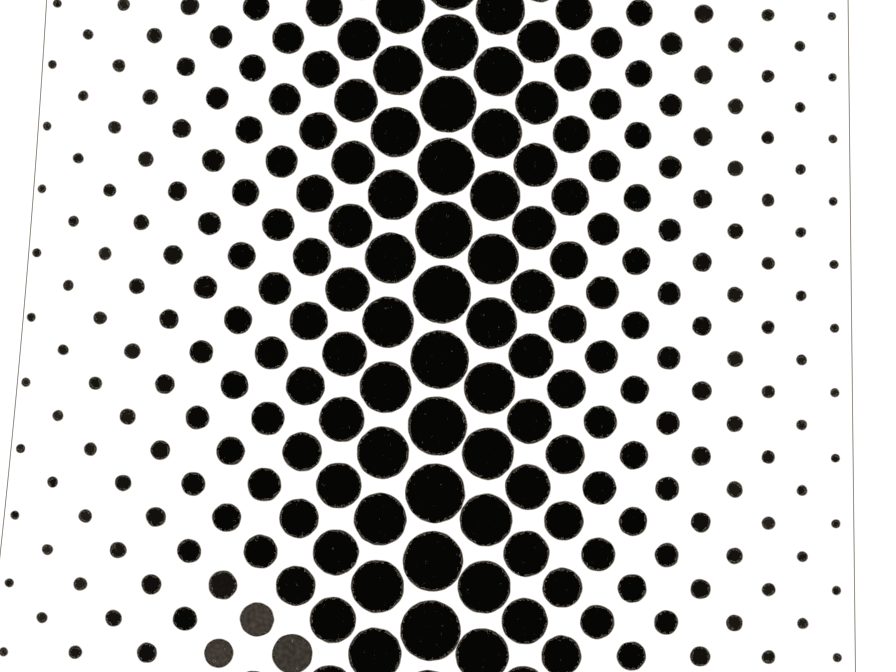
A WebGL 2 fragment shader for this pattern:

```glsl
#version 300 es
precision highp float;
// Halftone sheet: a tilted lattice of worn ink dots, swelling toward a central column.

uniform vec2 u_resolution;
out vec4 fragColor;

// Lengths are fractions of the canvas height; y runs downward on the sheet.
const int   COLUMNS = 11;                             // on each side of the axis
const float AXIS_X = 0.672;
const float AXIS_LEAN = -0.0333;
const float COLUMN_STEP = 0.0483;
const float AXIS_GAP = 0.0434;                        // extra room beside the axis
const float GAP_FALLOFF = 0.9;
const vec2  SPREAD_LEFT = vec2(1.020, 0.0864);        // scale at top, growth downward
const vec2  SPREAD_RIGHT = vec2(0.984, 0.0726);
const vec3  ROW_CURVE = vec3(0.0599, 0.0908, 0.000573);
const vec3  ROW_TILT = vec3(0.00087, 0.0, -0.0000052);
const vec3  AXIS_SAG = vec3(0.0035, 0.0, 0.00014);
const vec3  RADIUS_CURVE = vec3(0.0427, -0.00547, 0.000196);
const vec2  RADIUS_GROWTH = vec2(0.98, 0.008);        // base and gain per row
const float EDGE_SOFTNESS = 0.0016;
const float RIM_WIDTH = 0.0036;
const vec2  FADED_SPOT = vec2(0.375, 0.945);
const vec3  PAPER = vec3(1.0);
const vec3  INK = vec3(0.025, 0.025, 0.02);
const vec3  RIM_DARK = vec3(0.17, 0.15, 0.125);
const vec3  RIM_LIGHT = vec3(0.36, 0.34, 0.30);
const vec3  FADED_INK = vec3(0.26, 0.235, 0.21);
const vec3  CUT_LINE = vec3(0.50, 0.48, 0.44);

float hash(vec2 p) {
  vec3 q = fract(vec3(p.xyx) * 0.1031);
  q += dot(q, q.yzx + 33.33);
  return fract((q.x + q.y) * q.z);
}

vec2 gradientAt(vec2 cell) {
  float angle = 6.2832 * hash(cell);
  return vec2(cos(angle), sin(angle));
}

float gradientNoise(vec2 p) {
  vec2 i = floor(p), f = fract(p);
  vec2 u = f * f * f * (f * (f * 6.0 - 15.0) + 10.0);
  vec2 e = vec2(1.0, 0.0);
  float a = dot(gradientAt(i), f);
  float b = dot(gradientAt(i + e.xy), f - e.xy);
  float c = dot(gradientAt(i + e.yx), f - e.yx);
  float d = dot(gradientAt(i + e.xx), f - e.xx);
  return mix(mix(a, b, u.x), mix(c, d, u.x), u.y);
}

float quadratic(vec3 k, float t) { return k.x + t * (k.y + t * k.z); }

vec3 rowCurve(float column) {
  vec3 curve = ROW_CURVE + ROW_TILT * column;
  return column == 0.0 ? curve + AXIS_SAG : curve;
}

// Nearest row in a column; odd columns sit half a row higher.
float nearestRow(float column, float y) {
  vec3 curve = rowCurve(column);
  float row = (y - curve.x) / curve.y;
  for (int i = 0; i < 3; i++) row = (y - curve.x) / (curve.y + curve.z * row);
  float stagger = 0.5 * mod(abs(column), 2.0);
  return floor(row - stagger + 0.5) + stagger;
}

vec2 dotCentre(float column, float row) {
  float y = quadratic(rowCurve(column), row);
  float n = abs(column);
  float reach = COLUMN_STEP * n + AXIS_GAP * (1.0 - exp(-GAP_FALLOFF * n));
  vec2 spread = column < 0.0 ? SPREAD_LEFT : SPREAD_RIGHT;
  return vec2(AXIS_X + AXIS_LEAN * y + sign(column) * reach * (spread.x + spread.y * y), y);
}

vec3 dotColour(vec2 p, float depth, float radius, vec2 centre, float seed) {
  float grain = gradientNoise(p * 150.0);
  float fine = gradientNoise(p * 330.0 + 17.0);
  // Ragged brown rim around a black core
  float width = RIM_WIDTH * clamp(0.85 + 1.2 * grain + 0.5 * fine, 0.15, 2.0);
  float core = smoothstep(width - 0.001, width + 0.001, depth);
  vec3 rim = mix(RIM_DARK, RIM_LIGHT, clamp(0.35 + 0.9 * fine, 0.0, 1.0));
  // Small dots print thinner, and one corner is faded
  float thin = (1.0 - smoothstep(0.008, 0.02, radius)) * (0.4 + 0.5 * seed);
  vec3 ink = mix(INK, RIM_DARK, thin);
  float faded = 1.0 - smoothstep(0.06, 0.10, distance(centre, FADED_SPOT));
  ink = mix(ink, FADED_INK + 0.08 * grain, faded);
  // Sparse pale flecks
  float fleck = smoothstep(0.38, 0.55, gradientNoise(p * vec2(130.0, 95.0) + 41.0));
  ink += 0.16 * fleck * smoothstep(-0.1, 0.3, fine);
  return mix(rim, ink, core);
}

void main() {
  float pixel = 1.0 / u_resolution.y;
  vec2 p = gl_FragCoord.xy * pixel;
  p.y = 1.0 - p.y;
  float soft = max(EDGE_SOFTNESS, 0.75 * pixel);
  vec3 colour = PAPER;

  // Thin trimmed edges of the sheet
  float leftEdge = 0.0694 - 0.06 * p.y - 0.029 * p.y * p.y;
  float rightEdge = 1.262 + 0.011 * p.y;
  float edge = min(abs(p.x - leftEdge), abs(p.x - rightEdge));
  colour = mix(colour, CUT_LINE, 0.8 * (1.0 - smoothstep(0.0, soft, edge)));

  // Dots, one candidate per column
  float wobble = 0.0012 * gradientNoise(p * 75.0 + 5.0);
  for (int i = -COLUMNS; i <= COLUMNS; i++) {
    float column = float(i);
    float row = nearestRow(column, p.y);
    vec2 centre = dotCentre(column, row);
    float radius = quadratic(RADIUS_CURVE, abs(column)) * (RADIUS_GROWTH.x + RADIUS_GROWTH.y * row);
    float depth = radius - distance(p, centre) + wobble;
    if (depth < -soft) continue;
    vec3 ink = dotColour(p, depth, radius, centre, hash(vec2(column + 40.0, row * 2.0 + 9.0)));
    colour = mix(colour, ink, smoothstep(-soft, soft, depth));
  }
  fragColor = vec4(colour, 1.0);
}
```
